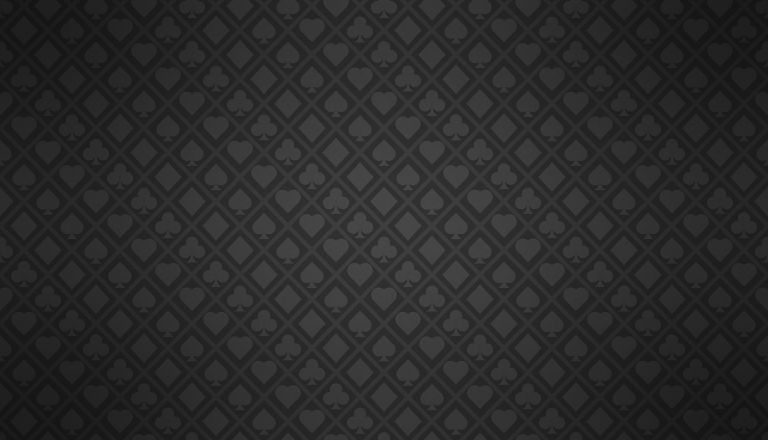
Give the GLSL for this pattern, as a WebGL 1 fragment shader.

```glsl
precision highp float;

uniform vec2 u_resolution;

const vec2 REPEATS = vec2(16.0, 9.0);      // lattice cells across and down
const vec2 PHASE = vec2(0.0, 0.12);        // lattice shift, in cells
const float SUITS = 4.0;
const float LINE_HALF_WIDTH = 0.042;       // in cells
const vec3 GROUND_COLOR = vec3(0.192);
const vec3 LINE_COLOR = vec3(0.245);
const vec3 SUIT_COLOR = vec3(0.278);
const vec2 EDGE_DARKENING = vec2(0.38, 0.20);
const vec2 GRAIN_CELLS = vec2(384.0, 220.0);
const float GRAIN_STRENGTH = 0.012;
const float PI = 3.14159265;

float hash(vec2 p) {
  return fract(sin(dot(p, vec2(12.9898, 78.233))) * 43758.5453);
}

// Value noise that repeats after the given whole period.
float wrappedNoise(vec2 p, vec2 period) {
  vec2 cell = floor(p);
  vec2 f = fract(p);
  vec2 a = mod(cell, period);
  vec2 b = mod(cell + 1.0, period);
  f = f * f * (3.0 - 2.0 * f);
  return mix(mix(hash(a), hash(vec2(b.x, a.y)), f.x),
             mix(hash(vec2(a.x, b.y)), hash(b), f.x), f.y);
}

// Unit heart: tip at the origin, lobes reaching up to about 1.1.
float unitHeart(vec2 p) {
  p.x = abs(p.x);
  if (p.x + p.y > 1.0) {
    return length(p - vec2(0.25, 0.75)) - sqrt(2.0) / 4.0;
  }
  vec2 toNotch = p - vec2(0.0, 1.0);
  vec2 toSide = p - 0.5 * max(p.x + p.y, 0.0);
  float d = sqrt(min(dot(toNotch, toNotch), dot(toSide, toSide)));
  return d * sign(p.x - p.y);
}

float heart(vec2 p) {
  const float size = 0.44;
  return unitHeart((p + vec2(0.0, 0.245)) / size) * size;
}

// Stem that flares out towards its foot.
float stem(vec2 p, float foot) {
  float t = clamp((0.0 - p.y) / (0.0 - foot), 0.0, 1.0);
  float halfWidth = 0.018 + 0.10 * t * t * t * t;
  return max(abs(p.x) - halfWidth, max(foot - p.y, p.y - 0.08));
}

float spade(vec2 p) {
  const float size = 0.40;
  float leaf = unitHeart(vec2(p.x, 0.27 - p.y) / size) * size;
  return min(leaf, stem(p, -0.27));
}

float club(vec2 p) {
  float top = length(p - vec2(0.0, 0.15));
  float side = length(vec2(abs(p.x), p.y) - vec2(0.142, -0.03));
  return min(min(top, side) - 0.13, stem(p, -0.25));
}

float diamond(vec2 p) {
  return (abs(p.x) + 0.94 * abs(p.y) - 0.285) * 0.72;
}

float suitShape(vec2 p, float suit) {
  if (suit < 0.5) return club(p);
  if (suit < 1.5) return diamond(p);
  if (suit < 2.5) return spade(p);
  return heart(p);
}

float coverage(float d, float pixel) {
  return smoothstep(0.6 * pixel, -0.6 * pixel, d);
}

void main() {
  vec2 uv = gl_FragCoord.xy / u_resolution;
  vec2 q = uv * REPEATS + PHASE;
  float pixel = REPEATS.x / u_resolution.x;

  // Nearest centre of the diagonal lattice
  vec2 diagonal = floor(vec2(q.x + q.y, q.x - q.y) + 0.5);
  vec2 center = 0.5 * vec2(diagonal.x + diagonal.y, diagonal.x - diagonal.y);
  vec2 p = q - center;

  // Suits run along falling diagonals; the row index wraps over the height
  float row = mod(diagonal.x - diagonal.y, 2.0 * REPEATS.y);
  float suit = mod(floor(center.x + 0.5 * row + 0.25), SUITS);

  // Trellis and suit
  float edge = (0.5 - abs(p.x) - abs(p.y)) * sqrt(0.5);
  vec3 color = mix(GROUND_COLOR, LINE_COLOR, coverage(edge - LINE_HALF_WIDTH, pixel));
  color = mix(color, SUIT_COLOR, coverage(suitShape(p, suit), pixel));

  // Cloth grain and periodic darkening towards the borders
  color += GRAIN_STRENGTH * (wrappedNoise(uv * GRAIN_CELLS, GRAIN_CELLS) - 0.5);
  vec2 border = 0.5 + 0.5 * cos(2.0 * PI * uv);
  color *= 1.0 - dot(EDGE_DARKENING, border);

  gl_FragColor = vec4(color, 1.0);
}
```
